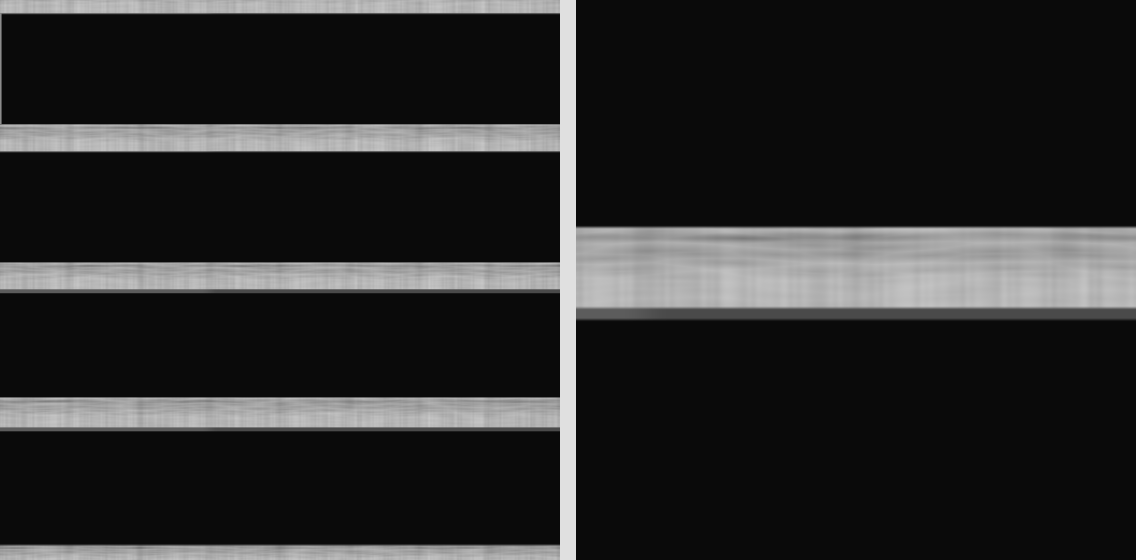
Left: the whole. Right: its middle third, enlarged.
A WebGL 1 fragment shader for this pattern:

```glsl
precision highp float;

uniform vec2 u_resolution;

// Layout, as fractions of the canvas, measured downwards from the top
const float PITCH = 0.2466;
const float FIRST_BOTTOM = 0.0234;
const float THICKNESS = 0.048;
const float THIRD_EXTRA = 0.0055;
const float LAST_TRIM = 0.0175;
const float LIP_THIN = 0.002;
const float LIP_THICK = 0.007;
const float LIP_REACH = 0.012;
const float EDGE_SOFT = 0.0013;
const float LAST_SOFT = 0.0035;
const float SIDE_WIDTH = 0.0028;

// Tones
const float GAP_TONE = 0.04;
const float UPPER_TONE = 0.645;
const float LOWER_TONE = 0.72;
const float LIP_TONE = 0.29;
const float SIDE_TONE = 0.55;

// Wear
const float STREAK_DEPTH = 0.11;
const float STRIATION_DEPTH = 0.035;
const float KNOT_DEPTH = 0.05;
const vec2 STREAK_CELLS = vec2(17.0, 190.0);

vec2 hash2(vec2 p) {
  vec2 q = vec2(dot(p, vec2(127.1, 311.7)), dot(p, vec2(269.5, 183.3)));
  return fract(sin(q) * 43758.5);
}

// Distance to the nearest scattered point
float cellular(vec2 p) {
  vec2 cell = floor(p);
  float nearest = 2.0;
  for (int j = -1; j <= 1; j++) {
    for (int i = -1; i <= 1; i++) {
      vec2 c = cell + vec2(float(i), float(j));
      nearest = min(nearest, length(c + hash2(c) - p));
    }
  }
  return nearest;
}

// Layered sines along one axis, roughly -1 to 1
float striations(float x, float phase) {
  float sum = 0.0;
  float freq = 43.0;
  for (int i = 0; i < 6; i++) {
    sum += sin(x * freq + phase + 2.0 * sin(x * freq * 0.37 + float(i)));
    freq *= 1.73;
  }
  return sum / 3.5;
}

// Soft band covering lo to hi
float band(float lo, float hi, float soft, float y) {
  return smoothstep(lo - soft, lo + soft, y)
       * (1.0 - smoothstep(hi - soft, hi + soft, y));
}

// Brushed surface; v runs from 0 at the top edge to 1 at the bottom edge
float slatTone(vec2 p, float v, float index) {
  float tone = mix(UPPER_TONE, LOWER_TONE, smoothstep(0.3, 0.7, v));

  // Long streaks, strongest in the upper half
  vec2 warped = p + vec2(index * 3.1, 0.0012 * sin(p.x * 31.0 + index));
  float streak = cellular(warped * STREAK_CELLS) - 0.45;
  tone += STREAK_DEPTH * streak * mix(1.0, 0.3, smoothstep(0.45, 0.75, v));

  // Cross grain, strongest in the lower half
  float grain = striations(p.x, index * 0.4);
  tone += STRIATION_DEPTH * grain * mix(0.35, 1.0, smoothstep(0.3, 0.7, v));

  // Recurring dull patches and a broken groove under the bright top edge
  float knot = pow(0.5 + 0.5 * cos(p.x * 50.27), 24.0);
  tone -= KNOT_DEPTH * knot * (1.0 - 0.5 * v);
  float groove = band(0.1, 0.17, 0.04, v);
  tone -= groove * (0.06 + 0.05 * sin(p.x * 23.0 + index * 2.0));
  return tone + 0.05 * (1.0 - smoothstep(0.03, 0.1, v));
}

void main() {
  vec2 p = gl_FragCoord.xy / u_resolution;
  p.y = 1.0 - p.y;
  float pixel = 0.75 / u_resolution.y;

  // Slat edges with their slight unevenness
  float index = floor((p.y - FIRST_BOTTOM - LIP_REACH) / PITCH) + 1.0;
  float last = step(3.5, index);
  float thickness = THICKNESS + THIRD_EXTRA * step(2.5, index) - LAST_TRIM * last;
  float bottom = FIRST_BOTTOM + PITCH * index;
  float top = bottom - thickness;
  float lip = mix(LIP_THIN, LIP_THICK, step(1.5, index));
  float soft = max(EDGE_SOFT, pixel);
  float topSoft = max(mix(EDGE_SOFT, LAST_SOFT, last), pixel);

  // Lip under the slat, a little paler towards the left
  float lipTone = LIP_TONE + 0.07 * (1.0 - smoothstep(0.36, 0.39, p.x));
  float tone = mix(GAP_TONE, lipTone, band(bottom - soft, bottom + lip, soft, p.y));

  // Slat face
  float v = (p.y - top) / thickness;
  float face = smoothstep(top - topSoft, top + topSoft, p.y)
             * (1.0 - smoothstep(bottom - soft, bottom + soft, p.y));
  tone = mix(tone, slatTone(p, v, index), face);

  // Thin upright at the left of the first gap
  float side = 1.0 - smoothstep(SIDE_WIDTH - soft, SIDE_WIDTH + soft, p.x);
  float firstGap = band(FIRST_BOTTOM, FIRST_BOTTOM + PITCH - THICKNESS, soft, p.y);
  tone = mix(tone, SIDE_TONE, side * firstGap * (1.0 - face));

  gl_FragColor = vec4(vec3(tone), 1.0);
}
```
